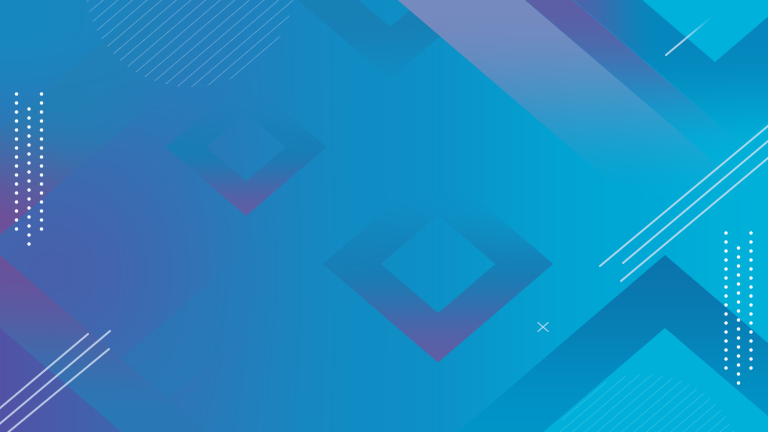
Give the GLSL for this background, as a Shadertoy shader.

```glsl
// Blue gradient backdrop with diagonal bands, diamond frames, dots and thin strokes.
// The canvas is 4.32 units tall, with the origin at the lower left.
const float SLOPE = 0.855;     // rise of every diagonal edge
const float NORMAL = 0.76;     // turns diagonal offsets into distances

float ink(float d) {
    float soft = 3.0 / iResolution.y;
    return smoothstep(soft, -soft, d);
}

float diamond(vec2 p, vec2 center, float halfHeight) {
    p = abs(p - center);
    return (p.x * SLOPE + p.y - halfHeight) * NORMAL;
}

float frame(vec2 p, vec2 center, float outer, float hole) {
    return ink(max(diamond(p, center, outer), -diamond(p, center, hole)));
}

float band(float s, float low, float high) {
    return ink(NORMAL * max(low - s, s - high));
}

float stroke(vec2 p, vec2 a, vec2 b, float radius) {
    vec2 ab = b - a;
    float t = clamp(dot(p - a, ab) / dot(ab, ab), 0.0, 1.0);
    return ink(length(p - a - ab * t) - radius);
}

// Three columns of sixteen dots, the middle one set lower
float dots(vec2 p, vec2 topLeft) {
    float mask = 0.0;
    for (int i = 0; i < 3; i++) {
        vec2 q = p - topLeft - vec2(0.125 * float(i), i == 1 ? -0.15 : 0.0);
        q.y += 0.09 * clamp(round(-q.y / 0.09), 0.0, 15.0);
        mask = max(mask, ink(length(q) - 0.017));
    }
    return mask;
}

// Thin diagonal lines inside a disc
float hatch(vec2 p, vec2 center, float radius, float gap) {
    float s = (p.y - SLOPE * p.x) * NORMAL;
    float line = abs(fract(s / gap) - 0.5) * gap - 0.004;
    return ink(line) * ink(length(p - center) - radius);
}

// Diamond frame that fades in from the top and turns purple at the bottom
vec3 shadeFrame(vec3 col, vec2 p, vec2 center, float outer, float hole) {
    float h = (p.y - center.y) / outer;
    vec3 tint = mix(vec3(0.09, 0.49, 0.71), vec3(0.36, 0.37, 0.65), smoothstep(0.0, -0.95, h));
    return mix(col, tint, frame(p, center, outer, hole) * smoothstep(0.75, -0.2, h));
}

void mainImage(out vec4 fragColor, in vec2 fragCoord) {
    vec2 p = fragCoord / iResolution.y * 4.32;
    float falling = p.y + SLOPE * p.x;
    float rising = p.y - SLOPE * p.x;
    vec3 purple = vec3(0.43, 0.31, 0.60);
    vec3 cyan = vec3(0.0, 0.69, 0.85);

    // Base gradient with a violet glow at the left
    vec3 col = mix(vec3(0.17, 0.47, 0.72), vec3(0.06, 0.55, 0.77), smoothstep(1.4, 3.9, p.x));
    col = mix(col, vec3(0.0, 0.65, 0.83), smoothstep(3.7, 6.2, p.x));
    col = mix(col, cyan, smoothstep(6.0, 7.6, p.x));
    vec2 g = p - vec2(0.5, 1.6);
    col = mix(col, vec3(0.29, 0.37, 0.67), 0.9 * exp(-dot(g, g) * 0.55));
    col = mix(col, vec3(0.09, 0.53, 0.75), smoothstep(2.6, 4.1, p.y) * smoothstep(3.2, 0.2, p.x));

    // Left bands and corner
    vec3 tint = mix(purple, vec3(0.13, 0.50, 0.71), smoothstep(2.0, 3.5, p.y + 0.3 * p.x));
    col = mix(col, tint, band(rising, 1.97, 3.02) * smoothstep(2.2, 0.2, p.x));
    tint = mix(purple, vec3(0.16, 0.47, 0.71), smoothstep(1.8, 0.1, p.y));
    col = mix(col, tint, 0.9 * band(falling, 1.04, 1.77));
    tint = mix(vec3(0.32, 0.32, 0.65), vec3(0.24, 0.40, 0.68), p.x / 1.2);
    col = mix(col, tint, ink((falling - 1.04) * NORMAL));
    col = mix(col, vec3(0.12, 0.50, 0.73), 0.35 * band(rising, -1.1, -0.3)
        * smoothstep(3.0, 1.8, p.x) * ink((1.77 - falling) * NORMAL));

    // Top chevron, pale band and purple band
    col = mix(col, vec3(0.09, 0.50, 0.71),
        frame(p, vec2(3.9, 4.45), 0.92, 0.40) * smoothstep(3.4, 4.2, p.y));
    col = mix(col, vec3(0.46, 0.54, 0.75), band(falling, 7.72, 8.81) * smoothstep(2.3, 4.25, p.y));
    col = mix(col, vec3(0.36, 0.37, 0.65), band(falling, 8.81, 9.22) * smoothstep(2.7, 4.3, p.y));

    // Top right chevron
    tint = mix(vec3(0.30, 0.39, 0.67), vec3(0.02, 0.53, 0.74), smoothstep(5.7, 6.6, p.x));
    col = mix(col, tint, ink(diamond(p, vec2(7.42, 5.0), 2.12)) * smoothstep(2.7, 3.9, p.y));
    col = mix(col, vec3(0.0, 0.70, 0.86), ink(diamond(p, vec2(7.15, 5.0), 1.30)));

    // Floating frames
    col = shadeFrame(col, p, vec2(2.46, 2.85), 0.69, 0.34);
    col = shadeFrame(col, p, vec2(4.38, 1.68), 0.985, 0.49);

    // Bottom right roof
    tint = mix(vec3(0.0, 0.58, 0.78), vec3(0.04, 0.46, 0.68), smoothstep(0.0, 1.7, p.y));
    col = mix(col, tint, ink(diamond(p, vec2(6.65, -1.0), 2.77)));
    float inner = ink(diamond(p, vec2(6.65, -1.0), 2.04));
    col = mix(col, cyan, inner);

    // Hatched discs
    float lines = 0.35 * hatch(p, vec2(1.9, 4.5), 1.05, 0.095);
    lines += 0.22 * inner * hatch(p, vec2(6.45, -0.4), 0.98, 0.08);

    // Strokes, small cross and dots
    float pale = stroke(p, vec2(6.0, 1.66), vec2(7.8, 3.16), 0.010);
    pale = max(pale, stroke(p, vec2(6.23, 1.69), vec2(7.8, 3.01), 0.010));
    pale = max(pale, stroke(p, vec2(6.21, 1.51), vec2(7.8, 2.84), 0.010));
    pale = max(pale, stroke(p, vec2(-0.1, 0.155), vec2(0.88, 0.98), 0.010));
    pale = max(pale, stroke(p, vec2(-0.1, 0.0), vec2(1.10, 1.01), 0.010));
    pale = max(pale, stroke(p, vec2(0.0, -0.07), vec2(1.09, 0.83), 0.010));
    pale = max(pale, stroke(p, vec2(6.66, 3.77), vec2(7.14, 4.17), 0.010) * smoothstep(7.15, 6.8, p.x));
    vec2 q = abs(p - vec2(5.43, 1.05));
    pale = max(pale, stroke(q, vec2(0.0), vec2(0.05, 0.043), 0.006));
    col = mix(col, vec3(0.83, 0.88, 0.95), max(lines, 0.8 * pale));
    col = mix(col, vec3(0.95, 0.97, 1.0), max(dots(p, vec2(0.165, 3.38)), dots(p, vec2(7.26, 1.99))));
    fragColor = vec4(col, 1.0);
}
```
